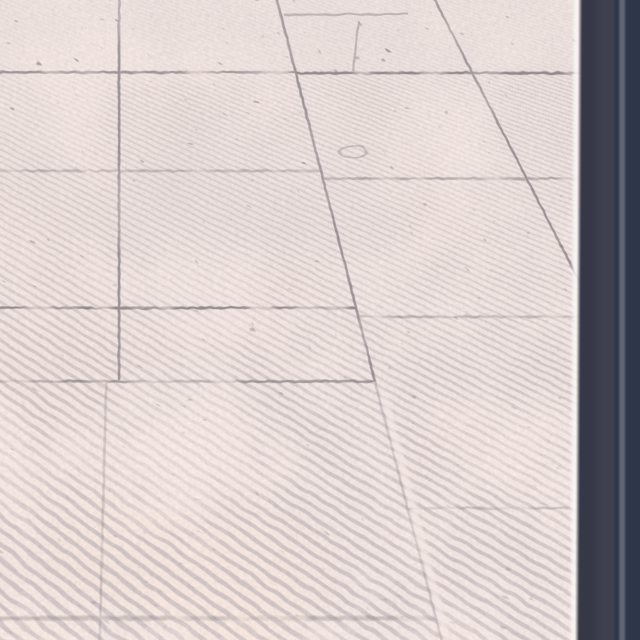
Reproduce this texture procedurally as a three.js fragment shader.

```glsl
// Sunlit grooved stone paving in perspective, with a dark window frame on the right.
varying vec2 vUv;

const vec3 STONE = vec3(0.955, 0.905, 0.892);
const vec3 STONE_SHADE = vec3(0.875, 0.832, 0.826);
const vec3 STONE_WARM = vec3(0.97, 0.905, 0.855);
const vec3 GROOVE = vec3(0.795, 0.75, 0.755);
const vec3 JOINT = vec3(0.46, 0.43, 0.45);
const vec3 FRAME = vec3(0.21, 0.22, 0.28);
const vec3 FRAME_SOFT = vec3(0.31, 0.31, 0.35);
const vec3 FRAME_RIM = vec3(0.40, 0.42, 0.47);
const vec3 FRAME_NAVY = vec3(0.18, 0.21, 0.29);

const float HORIZON = 1.96;        // height where the column joints meet
const float COLUMN_ORIGIN = 0.186; // position of the upright joint
const float COLUMN_STEP = 0.257;
const vec2 GROOVE_FREQ = vec2(62.0, 155.0);
const vec4 ROWS_LEFT = vec4(0.887, 0.733, 0.519, 0.404);
const vec4 ROWS_RIGHT = vec4(0.886, 0.721, 0.505, 0.206);
const vec4 DEPTH_LEFT = vec4(0.65, 0.36, 0.72, 0.6);
const vec4 DEPTH_RIGHT = vec4(0.75, 0.45, 0.38, 0.28);
const float ROW_NEAR = 0.034;
const float JOINT_WIDTH = 0.0036;

vec2 hash2(vec2 p) {
  vec3 q = fract(vec3(p.xyx) * vec3(0.1031, 0.103, 0.0973));
  q += dot(q, q.yzx + 33.33);
  return fract((q.xx + q.yz) * q.zy);
}

float corner(vec2 cell, vec2 offset, vec2 f) {
  return dot(hash2(cell + offset + 57.0) * 2.0 - 1.0, f - offset);
}

float gradientNoise(vec2 p) {
  vec2 i = floor(p);
  vec2 f = p - i;
  vec2 s = f * f * f * (f * (f * 6.0 - 15.0) + 10.0);
  float low = mix(corner(i, vec2(0.0), f), corner(i, vec2(1.0, 0.0), f), s.x);
  float high = mix(corner(i, vec2(0.0, 1.0), f), corner(i, vec2(1.0), f), s.x);
  return mix(low, high, s.y);
}

float segment(vec2 p, vec2 a, vec2 b) {
  vec2 d = b - a;
  return length(p - a - d * clamp(dot(p - a, d) / dot(d, d), 0.0, 1.0));
}

float stroke(float d, float width) {
  return 1.0 - smoothstep(width * 0.15, width, abs(d));
}

// Joints between the slabs, broken up by wear
float joints(vec2 p, float x, float h) {
  float ragged = gradientNoise(p * 90.0) * 0.003;
  float dash = smoothstep(-0.35, 0.2, gradientNoise(p * vec2(24.0, 11.0)));
  float right = step(COLUMN_STEP, x / h);
  float near = 1.0 - smoothstep(0.402, 0.406, p.y);

  vec4 rows = mix(ROWS_LEFT, ROWS_RIGHT, right);
  vec4 d = abs(vec4(p.y + ragged) - rows);
  vec4 lines = 1.0 - smoothstep(vec4(0.0005), vec4(JOINT_WIDTH), d);
  float row = dot(lines, mix(DEPTH_LEFT, DEPTH_RIGHT, right));
  row += stroke(p.y + ragged - ROW_NEAR, 0.006) * 0.3 * (1.0 - right);

  // The first column steps sideways beyond the short row
  float shift = near * (1.0 - step(0.5, x / h / COLUMN_STEP)) * (0.02 + 0.025 * (0.404 - p.y));
  float column = (x + shift) / (h * COLUMN_STEP);
  float gap = (fract(column + 0.5) - 0.5) * h * COLUMN_STEP;
  float upright = stroke(gap + ragged * 0.6, JOINT_WIDTH) * mix(0.66, 0.27, near);
  return max(row * mix(0.25, 1.0, dash), upright * mix(0.65, 1.0, dash));
}

// Short cracks and a ring scuff in the far slabs
float scuffs(vec2 p) {
  vec2 q = p + 0.004 * gradientNoise(p * 45.0);
  float crack = min(segment(q, vec2(0.445, 0.977), vec2(0.635, 0.978)),
                    segment(q, vec2(0.56, 0.965), vec2(0.552, 0.89)));
  float ring = length((q - vec2(0.552, 0.763)) * vec2(1.0, 2.2)) - 0.021;
  return max(stroke(crack, 0.003) * 0.36, stroke(ring, 0.005) * 0.3);
}

vec3 paving(vec2 p) {
  float h = HORIZON - p.y;
  float x = p.x - COLUMN_ORIGIN;
  float patches = gradientNoise(p * 5.0) + 0.5 * gradientNoise(p * 13.0 + 7.0);
  float grain = gradientNoise(p * 150.0) + 0.6 * gradientNoise(p * 260.0);

  // Mottled stone, slightly darker in the distance
  vec3 color = mix(STONE, STONE_SHADE, clamp(0.1 + 0.3 * p.y + 0.35 * patches, 0.0, 1.0));
  float warm = smoothstep(0.0, 0.5, gradientNoise(p * 4.0 + 19.0) + 0.25 - p.x * 0.4);
  color = mix(color, STONE_WARM, warm * 0.55 * (1.0 - p.y));

  // Diagonal grooves, worn away in patches
  float phase = dot(GROOVE_FREQ, vec2(x, 1.0) / h) + 0.25 * gradientNoise(p * 32.0);
  float groove = smoothstep(-0.25, 0.9, sin(6.28318 * phase));
  float wear = smoothstep(-0.5, 0.3, patches + 0.35 * gradientNoise(p * 38.0));
  float strength = mix(0.9, 0.5, smoothstep(0.25, 0.75, p.y)) * (1.0 - 0.7 * smoothstep(0.86, 0.91, p.y));
  color = mix(color, GROOVE, groove * strength * mix(0.4, 1.0, wear));

  // Grain and elongated pits
  color += grain * 0.035;
  vec2 along = vec2(p.x * 0.88 - p.y * 0.47, p.x * 0.47 + p.y * 0.88);
  float pits = smoothstep(0.38, 0.65, gradientNoise(along * vec2(55.0, 120.0)));
  color = mix(color, JOINT, pits * mix(0.2, 0.55, p.y));

  // Pale lip beside the second joint in the near slabs
  float lip = x - h * COLUMN_STEP - 0.009;
  color = mix(color, STONE, stroke(lip, 0.01) * 0.7 * (1.0 - smoothstep(0.35, 0.42, p.y)));
  return mix(color, JOINT, max(joints(p, x, h), scuffs(p)));
}

vec3 windowFrame(float x) {
  vec3 color = mix(FRAME, FRAME_SOFT, smoothstep(0.92, 0.945, x) * 0.35);
  color = mix(color, FRAME_NAVY, smoothstep(0.957, 0.964, x));
  return mix(color, FRAME_RIM, stroke(x - 0.972, 0.008) * 0.9);
}

void main() {
  float edge = mix(0.901, 0.906, vUv.y);
  vec3 color = paving(vUv);
  color = mix(color, vec3(0.98, 0.97, 0.96), smoothstep(edge - 0.014, edge - 0.005, vUv.x) * 0.85);
  color = mix(color, windowFrame(vUv.x), smoothstep(edge - 0.004, edge + 0.005, vUv.x));
  gl_FragColor = vec4(color, 1.0);
}
```
